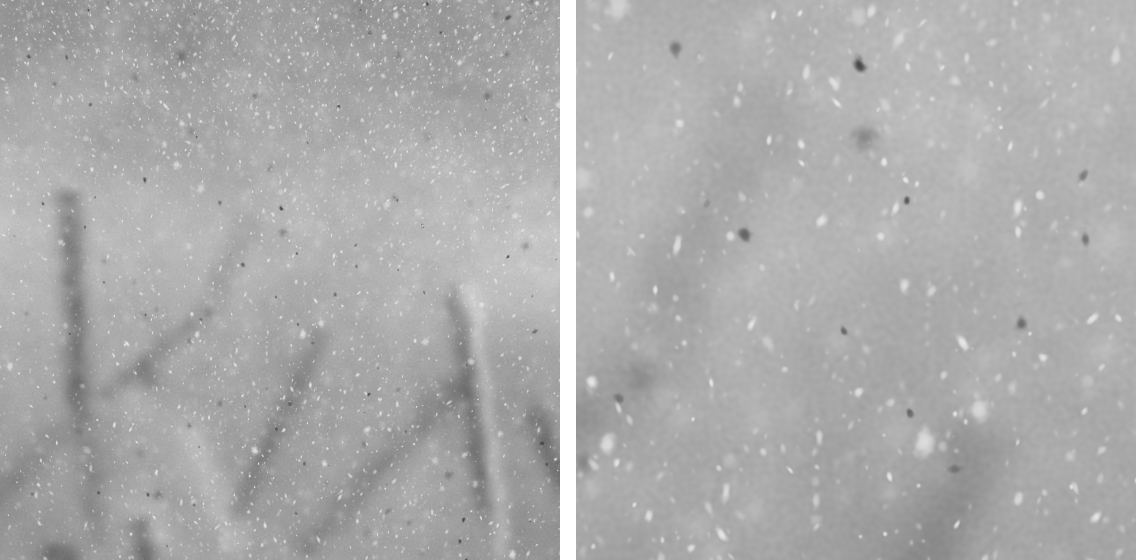
Left, the full canvas; right, a detail of the centre.
This texture is drawn by a Shadertoy shader. Its source:

```glsl
// Grey murky haze with drifting pale flakes, dark motes and blurred stalks.
// A vertical tone curve and gradient noise make the haze, soft capsules make
// the stalks, and jittered cell grids scatter the flakes in several sizes.

const float BASE_TONE = 0.632;
const float BAND_TONE = 0.075;   // pale band across the middle
const float SIDE_TONE = 0.055;   // extra light at the band's ends
const float BAND_HEIGHT = 0.58;
const float BAND_WIDTH = 0.18;
const float MOTTLE = 0.065;
const float GRAIN = 0.035;
const float FLAKE_TONE = 0.93;
const float MOTE_TONE = 0.24;
const float LEAN = 0.9;          // flakes fan out from the centre line

vec2 hash2(vec2 p) {
    vec3 q = fract(vec3(p.xyx) * vec3(0.1031, 0.1030, 0.0973));
    q += dot(q, q.yzx + 33.33);
    return fract((q.xx + q.yz) * q.zy);
}

float gradientNoise(vec2 p) {
    vec2 i = floor(p), f = p - i;
    vec2 u = f * f * f * (f * (f * 6.0 - 15.0) + 10.0);
    vec2 e = vec2(0.0, 1.0);
    float a = dot(hash2(i) * 2.0 - 1.0, f);
    float b = dot(hash2(i + e.yx) * 2.0 - 1.0, f - e.yx);
    float c = dot(hash2(i + e.xy) * 2.0 - 1.0, f - e.xy);
    float d = dot(hash2(i + e.yy) * 2.0 - 1.0, f - e.yy);
    return mix(mix(a, b, u.x), mix(c, d, u.x), u.y);
}

float fbm(vec2 p) {
    float sum = 0.0, amp = 1.0;
    for (int i = 0; i < 5; i++) {
        sum += amp * gradientNoise(p);
        p = mat2(1.6, 1.2, -1.2, 1.6) * p + 17.3;
        amp *= 0.55;
    }
    return sum;
}

// Blurred capsule from a to b
float stalk(vec2 p, vec2 a, vec2 b, float width) {
    vec2 ab = b - a;
    float t = clamp(dot(p - a, ab) / dot(ab, ab), 0.0, 1.0);
    float d = length(p - a - ab * t) / width;
    return exp(-d * d);
}

// Share of cells holding a flake: most at the top, some low in the middle
float flakeDensity(vec2 p) {
    float top = smoothstep(0.5, 0.98, p.y + 0.22 * (p.x - 0.5));
    float low = exp(-dot(p - vec2(0.53, 0.25), p - vec2(0.53, 0.25)) * 14.0);
    float clumps = 1.0 + 0.9 * gradientNoise(p * 9.0 + 40.0);
    return (0.24 + 0.7 * top + 0.32 * low) * clumps;
}

// Jittered ellipses; sharpness 2 is a blur, higher is crisper
float flakes(vec2 p, float cells, float radius, float stretch,
             float sharpness, float follow, float chance, float seed) {
    float result = 0.0;
    float minRadius = 0.55 / iResolution.y;
    float wobble = 1.0 + 0.6 * gradientNoise(p * 210.0 + seed);
    vec2 home = floor(p * cells);
    for (int y = -1; y <= 1; y++)
    for (int x = -1; x <= 1; x++) {
        vec2 cell = home + vec2(x, y);
        vec2 place = hash2(cell + seed);
        vec2 kind = hash2(cell + seed + 57.7);
        vec2 look = hash2(cell + seed + 113.1);
        vec2 center = (cell + place) / cells;
        float share = chance * mix(1.0, flakeDensity(center), follow);
        if (kind.x > share) continue;
        float angle = LEAN * (center.x - 0.5) + 1.5 * (kind.y - 0.5);
        vec2 along = vec2(sin(angle), cos(angle));
        vec2 q = p - center;
        q = vec2(dot(q, vec2(along.y, -along.x)), dot(q, along));
        float r = max(radius * mix(0.6, 1.4, look.x * look.x), minRadius);
        float d = length(q / vec2(r, r * mix(1.0, stretch, look.y))) * wobble;
        float strength = mix(0.3, 1.0, fract(look.x * 7.0 + look.y * 3.0));
        result = max(result, strength * exp(-pow(d, sharpness)));
    }
    return result;
}

float haze(vec2 p) {
    float h = (p.y - BAND_HEIGHT) / BAND_WIDTH;
    float side = 4.0 * (p.x - 0.5) * (p.x - 0.5);
    float tone = BASE_TONE + exp(-h * h) * (BAND_TONE + SIDE_TONE * side);
    tone -= 0.035 * smoothstep(0.8, 1.0, p.y) + 0.04 * side * smoothstep(0.3, 0.0, p.y);
    return tone + MOTTLE * fbm(p * 5.0) + 0.03 * fbm(p * 22.0 + 9.0);
}

float stalks(vec2 p) {
    p += 0.012 * vec2(gradientNoise(p * 18.0), gradientNoise(p * 18.0 + 31.0));
    float dark = 0.19 * stalk(p, vec2(0.124, 0.64), vec2(0.14, 0.30), 0.024);
    dark += 0.07 * stalk(p, vec2(0.15, 0.25), vec2(0.175, 0.05), 0.025);
    dark += 0.09 * stalk(p, vec2(0.19, 0.30), vec2(0.34, 0.42), 0.018);
    dark += 0.06 * stalk(p, vec2(0.37, 0.44), vec2(0.44, 0.60), 0.026);
    dark += 0.12 * stalk(p, vec2(0.265, 0.34), vec2(0.275, 0.32), 0.026);
    dark += 0.10 * stalk(p, vec2(0.43, 0.09), vec2(0.57, 0.40), 0.020);
    dark += 0.10 * stalk(p, vec2(0.55, 0.03), vec2(0.81, 0.30), 0.028);
    dark += 0.14 * stalk(p, vec2(0.815, 0.47), vec2(0.865, 0.10), 0.019);
    dark += 0.16 * stalk(p, vec2(0.96, 0.25), vec2(1.00, 0.14), 0.022);
    dark += 0.20 * stalk(p, vec2(0.25, 0.06), vec2(0.26, 0.00), 0.023);
    dark += 0.15 * stalk(p, vec2(0.10, 0.01), vec2(0.12, 0.00), 0.026);
    dark += 0.07 * stalk(p, vec2(0.00, 0.12), vec2(0.14, 0.26), 0.032);
    float pale = 0.10 * stalk(p, vec2(0.84, 0.48), vec2(0.90, 0.02), 0.018);
    pale += 0.08 * stalk(p, vec2(0.34, 0.22), vec2(0.42, 0.03), 0.032);
    pale += 0.10 * stalk(p, vec2(0.25, 0.08), vec2(0.27, 0.04), 0.034);
    return pale - dark * (1.0 + 0.5 * gradientNoise(p * 30.0));
}

void mainImage(out vec4 fragColor, in vec2 fragCoord) {
    vec2 p = fragCoord / iResolution.xy;
    float tone = haze(p) + stalks(p) + GRAIN * gradientNoise(p * 230.0);

    // Dark motes, blurred and crisp
    tone = mix(tone, MOTE_TONE, 0.4 * flakes(p, 15.0, 0.0060, 1.5, 2.0, 0.0, 0.20, 11.0));
    tone = mix(tone, MOTE_TONE, 0.9 * flakes(p, 22.0, 0.0026, 1.8, 3.0, 0.0, 0.13, 23.0));

    // Pale flakes from far and blurred to near and crisp
    float pale = 0.24 * flakes(p, 40.0, 0.0062, 1.4, 2.0, 1.0, 0.9, 37.0);
    pale = max(pale, 0.40 * flakes(p, 95.0, 0.0016, 1.8, 2.0, 1.0, 0.8, 51.0));
    pale = max(pale, 0.88 * flakes(p, 62.0, 0.0019, 2.4, 3.0, 1.0, 0.9, 73.0));
    pale = max(pale, 0.80 * flakes(p, 24.0, 0.0043, 1.5, 3.0, 1.0, 0.4, 97.0));
    tone = mix(tone, FLAKE_TONE, pale);

    fragColor = vec4(vec3(clamp(tone, 0.0, 1.0)), 1.0);
}
```
